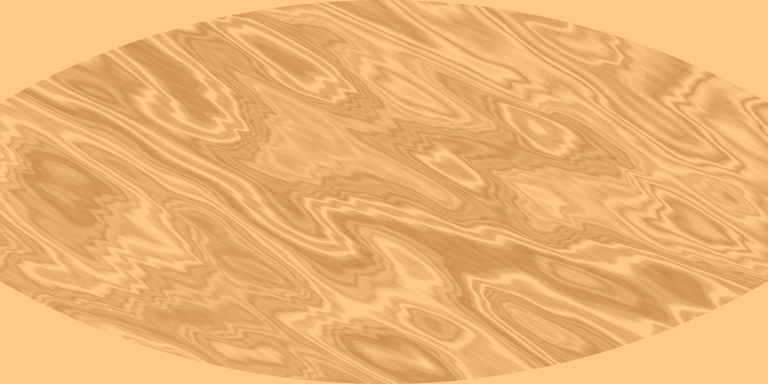
This texture is drawn by a WebGL 2 fragment shader. Its source:

```glsl
#version 300 es
precision highp float;

uniform vec2 u_resolution;
out vec4 fragColor;

const vec3 DARK_GRAIN = vec3(0.79, 0.54, 0.28);
const vec3 PALE_WOOD = vec3(1.00, 0.79, 0.54);
const float GRAIN_ANGLE = -0.49;
const int SAMPLES = 3;

float hash(float n) {
    return fract(sin(n * 127.1 + 3.7) * 43758.55);
}

vec2 gradientAt(vec2 cell) {
    float h = fract(sin(dot(cell, vec2(127.1, 311.7))) * 43758.55);
    float angle = 6.28318 * h;
    return vec2(cos(angle), sin(angle));
}

// Smooth one-dimensional noise, 0 to 1
float lineNoise(float x) {
    float i = floor(x);
    float f = x - i;
    return mix(hash(i), hash(i + 1.0), f * f * (3.0 - 2.0 * f));
}

// Gradient noise, centred on zero
float gradientNoise(vec2 p) {
    vec2 i = floor(p);
    vec2 f = p - i;
    vec2 u = f * f * f * (f * (f * 6.0 - 15.0) + 10.0);
    float a = dot(gradientAt(i), f);
    float b = dot(gradientAt(i + vec2(1, 0)), f - vec2(1, 0));
    float c = dot(gradientAt(i + vec2(0, 1)), f - vec2(0, 1));
    float d = dot(gradientAt(i + vec2(1, 1)), f - vec2(1, 1));
    return mix(mix(a, b, u.x), mix(c, d, u.x), u.y);
}

// x runs along the grain, y across it
vec2 grainSpace(vec2 p, float angle) {
    vec2 dir = vec2(cos(angle), sin(angle));
    return vec2(dot(p, dir), dot(p, vec2(-dir.y, dir.x)));
}

// Slide fibres lengthwise so that ring ends become jagged
vec2 slideFibres(vec2 g) {
    float slide = 0.09 * gradientNoise(g * vec2(1.6, 20.0) + 7.3);
    slide += 0.045 * gradientNoise(g * vec2(3.0, 52.0) + 21.9);
    return vec2(g.x + slide, g.y);
}

// Stretched height field whose contours form the rings
float ringField(vec2 g) {
    float field = gradientNoise(g * vec2(2.1, 6.2) + 4.6);
    field += 0.28 * gradientNoise(g * vec2(4.3, 13.0) + 15.2);
    return field + 1.5 * g.y;
}

// Irregular broad, medium and fine bands
float ringTone(float field) {
    return 0.30 * lineNoise(field * 5.0)
         + 0.38 * lineNoise(field * 14.0 + 31.0)
         + 0.32 * lineNoise(field * 34.0 + 67.0);
}

vec3 woodColor(vec2 p) {
    vec2 g = grainSpace(p, GRAIN_ANGLE);
    float rings = ringTone(ringField(slideFibres(g))) - 0.5;
    float fibres = gradientNoise(g * vec2(14.0, 110.0));
    float tone = 0.60 + 1.75 * rings + 0.20 * fibres;
    return mix(DARK_GRAIN, PALE_WOOD, clamp(tone, 0.0, 1.0));
}

// Negative inside the overlap of two equal discs
float lensDistance(vec2 p, float radius, float halfHeight) {
    float offset = radius - halfHeight;
    return length(vec2(p.x, abs(p.y) + offset)) - radius;
}

vec3 panelColor(vec2 p, float aspect) {
    vec2 centred = p - vec2(0.5 * aspect, 0.5);
    float outside = step(0.0, lensDistance(centred, aspect, 0.5));
    return mix(woodColor(p), PALE_WOOD, outside);
}

void main() {
    float aspect = u_resolution.x / u_resolution.y;
    vec3 sum = vec3(0.0);

    // Average a grid of points inside each pixel
    for (int j = 0; j < SAMPLES; j++) {
        for (int i = 0; i < SAMPLES; i++) {
            vec2 offset = (vec2(i, j) + 0.5) / float(SAMPLES) - 0.5;
            vec2 p = (gl_FragCoord.xy + offset) / u_resolution.y;
            sum += panelColor(p, aspect);
        }
    }
    fragColor = vec4(sum / float(SAMPLES * SAMPLES), 1.0);
}
```
